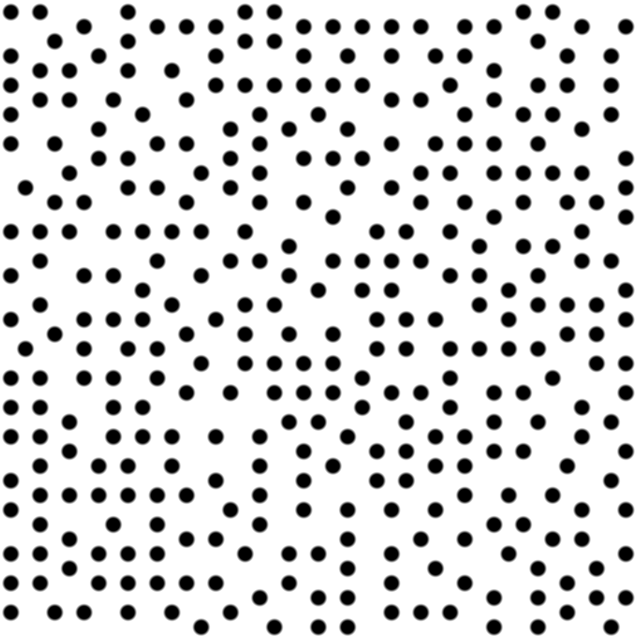
This pattern is drawn by a Shadertoy shader. Its source:

```glsl
// Soft black dots scattered on a square lattice so that no two are neighbours, on white.

const int COUNT = 43;                               // lattice sites per side
const int PASSES = 9;                               // rounds of dot placement
const uvec2 ALL_SITES = uvec2(0xffffffffu, 0x7ffu); // one bit per site of a row
const float SPACING = 0.02288;                      // in canvas widths
const float MARGIN = 0.0170;
const float DOT_RADIUS = 0.518;                     // in lattice steps
const float EDGE_SOFTNESS = 0.128;
const vec3 PAPER = vec3(1.0);
const vec3 INK = vec3(0.0);

// Integer hash of a pair
uvec2 randomBits(uvec2 seed) {
    const uint MUL = 1664525u;
    seed = seed * MUL + 1013904223u;
    for (int i = 0; i < 2; i++) {
        seed.x += seed.y * MUL;
        seed.y += seed.x * MUL;
        seed ^= seed >> 16;
    }
    return seed;
}

// Cheap successor of random bits
uvec2 nextBits(uvec2 bits) {
    bits ^= bits << 13;
    bits ^= bits >> 17;
    return bits ^ (bits << 5);
}

// Move a row of bits by one site
uvec2 shiftRight(uvec2 bits) {
    return uvec2(bits.x << 1, (bits.y << 1) | (bits.x >> 31));
}

uvec2 shiftLeft(uvec2 bits) {
    return uvec2((bits.x >> 1) | (bits.y << 31), bits.y >> 1);
}

// Random sites of a row; each layer halves their number
uvec2 pickSites(int row, int pass, int layers) {
    if (row < 0 || row >= COUNT) return uvec2(0u);
    uvec2 sites = ALL_SITES;
    uvec2 bits = randomBits(uvec2(row, pass + 71));
    for (int i = 0; i < layers; i++) {
        sites &= bits;
        bits = nextBits(bits);
    }
    return sites;
}

// Add the picked sites that touch no dot in this row or the adjacent rows
uvec2 addDots(uvec2 bits, uvec2 adjacent, uvec2 picked) {
    uvec2 taken = bits | adjacent;
    uvec2 open = picked & ~(taken | shiftLeft(taken) | shiftRight(taken));
    return bits | (open & ~shiftRight(open));
}

bool hasDot(uvec2 bits, int column) {
    if (column < 0 || column >= COUNT) return false;
    uint word = column < 32 ? bits.x : bits.y;
    return ((word >> uint(column & 31)) & 1u) == 1u;
}

float dotCoverage(float dist, float softness) {
    return 1.0 - smoothstep(DOT_RADIUS - softness, DOT_RADIUS + softness, dist);
}

void mainImage(out vec4 fragColor, in vec2 fragCoord) {
    vec2 p = (fragCoord / iResolution.x - MARGIN) / SPACING;
    int middle = 2 * int(floor(p.y * 0.5 + 0.5));   // nearest even row
    int column = int(floor(p.x));

    // Fill every other row in turn, sparsely first, closing in on the middle row
    uvec2 rows[2 * PASSES + 1];
    for (int i = 0; i <= 2 * PASSES; i++) rows[i] = uvec2(0u);
    for (int pass = 0; pass < PASSES; pass++) {
        int layers = 4 - (pass + 1) / 2;
        int reach = PASSES - 1 - pass;
        for (int k = -reach; k <= reach; k += 2) {
            int i = PASSES + k;
            uvec2 picked = pickSites(middle + k, pass, layers);
            rows[i] = addDots(rows[i], rows[i - 1] | rows[i + 1], picked);
        }
    }

    // Draw the sites around this point
    float softness = max(EDGE_SOFTNESS, 0.7 / (iResolution.x * SPACING));
    float ink = 0.0;
    for (int k = -1; k <= 1; k++) {
        for (int side = 0; side < 2; side++) {
            ivec2 site = ivec2(column + side, middle + k);
            if (hasDot(rows[PASSES + k], site.x))
                ink = max(ink, dotCoverage(distance(p, vec2(site)), softness));
        }
    }
    fragColor = vec4(mix(PAPER, INK, ink), 1.0);
}
```
